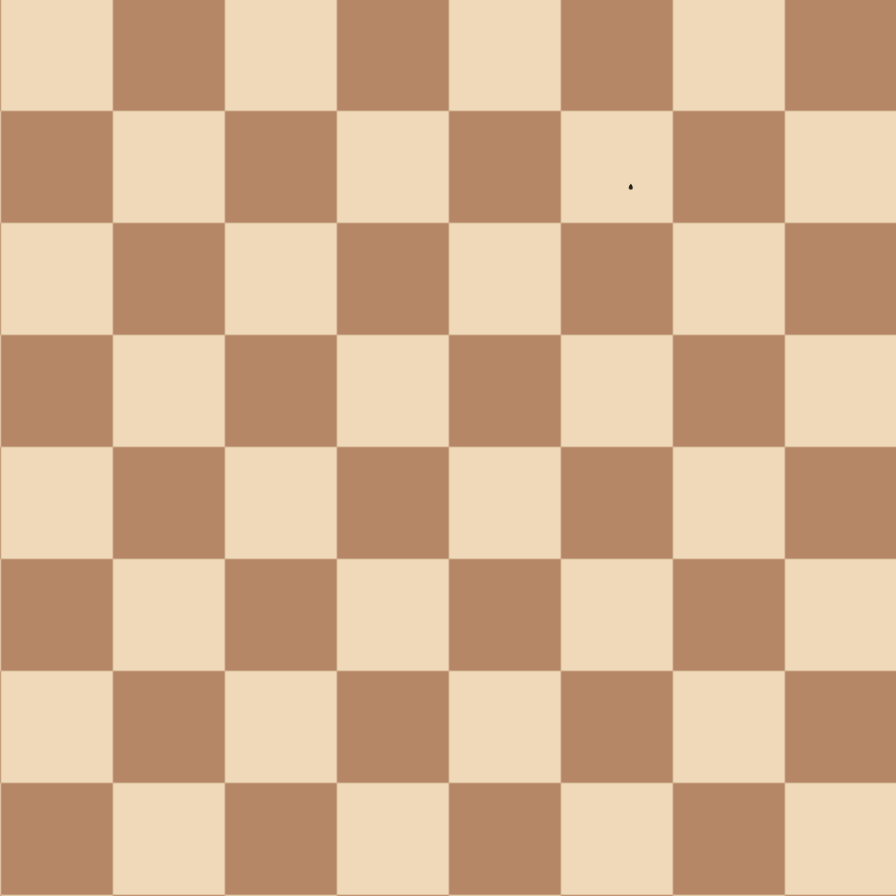
This pattern is drawn by a three.js fragment shader. Its source:

```glsl
// Checkerboard of eight by eight flat squares, cream and warm brown, with one small dark speck.
varying vec2 vUv;

// Square wave along each axis: +1 in the first square, -1 in the next, four periods in all.
vec2 softSquareWave(vec2 position) {
  vec2 edgeDistance = (abs(fract(position * 4.0 - 0.25) - 0.5) - 0.25) / 4.0;
  vec2 edgeWidth = max(fwidth(position), vec2(0.002));
  return clamp(2.0 * edgeDistance / edgeWidth, -1.0, 1.0);
}

// Coverage of a tiny upright drop, narrower toward its top.
float speck(vec2 offset) {
  float halfWidth = 0.0024 - 0.3 * offset.y;
  float radius = length(offset / vec2(max(halfWidth, 0.001), 0.0036));
  return 1.0 - smoothstep(0.5, 1.2, radius);
}

void main() {
  vec3 cream = vec3(0.94, 0.85, 0.72);
  vec3 brown = vec3(0.71, 0.53, 0.40);

  // Equal signs on both axes give a brown square; the grid sits slightly up and right.
  vec2 wave = softSquareWave(vUv - vec2(0.001, 0.0012));
  float brownAmount = 0.5 + 0.5 * wave.x * wave.y;
  vec3 color = mix(cream, brown, brownAmount);

  // Speck in one cream square near the upper right.
  color = mix(color, vec3(0.14, 0.12, 0.10), speck(vUv - vec2(0.704, 0.7915)));

  gl_FragColor = vec4(color, 1.0);
}
```
